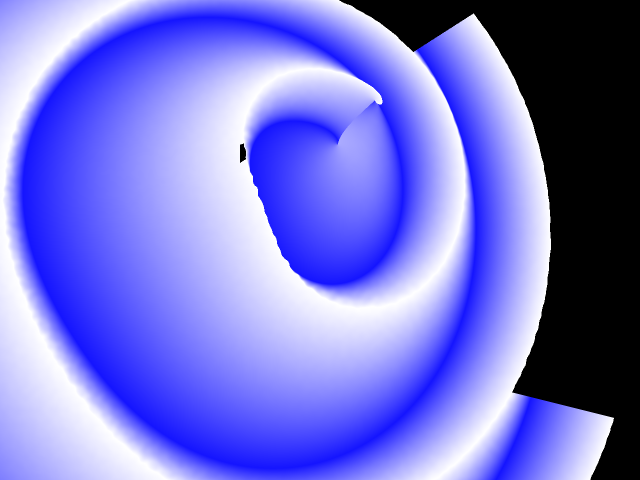
Reproduce this background procedurally as a Shadertoy shader.

```glsl
vec2 gradientAt(vec2 cell) {
    float angle = 6.2832 * fract(sin(dot(cell, vec2(127.1, 311.7))) * 43758.5);
    return vec2(cos(angle), sin(angle));
}

float gradientNoise(vec2 p) {
    vec2 i = floor(p), f = fract(p), u = f * f * (3.0 - 2.0 * f);
    vec2 e = vec2(1, 0);
    return mix(mix(dot(gradientAt(i), f), dot(gradientAt(i + e), f - e), u.x),
               mix(dot(gradientAt(i + e.yx), f - e.yx), dot(gradientAt(i + e.xx), f - e.xx), u.x), u.y);
}

// Finds the drifting, growing loop through p; returns its turn and its angle in turns
vec2 spiralCoords(vec2 p, vec2 start, vec2 drift, float bend, float radius, float growth) {
    float turn = 0.0;
    vec2 d = vec2(0);
    for (int i = 0; i < 36; i++) {
        d = p - start - drift * turn - vec2(0, bend * turn * turn);
        float len = max(length(d), 1e-4);
        vec2 dir = d / len;
        // Tilted oval bulge
        float bulge = -2.0 * dir.x * dir.y * (0.035 - 0.016 * (dir.x + dir.y));
        bulge *= smoothstep(0.0, 0.2, len);
        turn = mix(turn, (len - bulge - radius) / growth, 0.8);
    }
    return vec2(turn, atan(d.y, d.x) / 6.2832);
}

vec3 shell(vec2 p) {
    vec2 ridge = spiralCoords(p, vec2(0.774, 0.783), vec2(-0.161, -0.174), 0.021, 0.015, 0.340);
    vec2 valley = spiralCoords(p, vec2(0.562, 0.622), vec2(-0.160, -0.087), 0.0, 0.277, 0.3125);
    valley.y -= round(valley.y - ridge.y);

    // Whole numbers mark the crests and the troughs, with slightly ragged crests
    float crest = ridge.x - ridge.y + 0.012 * gradientNoise(p * 65.0);
    float trough = valley.x - valley.y;
    float winding = floor(crest);

    // White at a crest, blue at a trough
    float fromCrest = crest - winding;
    float fromTrough = trough - winding;
    float white = fromTrough < 0.0
        ? -fromTrough / (fromCrest - fromTrough)
        : fromTrough / (fromTrough + 1.0 - fromCrest);

    // Empty space past the cut ends of the outer bands
    bool pastUpperCut = winding >= 1.0 && p.y - 0.905 > 0.64 * (p.x - 0.882);
    bool pastLowerCut = winding >= 2.0 && p.y - 0.175 > -0.25 * (p.x - 1.097);
    if (p.x > 0.5 && (pastUpperCut || pastLowerCut || winding >= 3.0)) return vec3(0);

    return mix(vec3(0.08, 0.08, 1.0), vec3(1), clamp(white, 0.0, 1.0));
}

void mainImage(out vec4 fragColor, in vec2 fragCoord) {
    // Four samples smooth the edges
    vec3 color = vec3(0);
    for (int i = 0; i < 4; i++) {
        vec2 offset = vec2(i % 2, i / 2) * 0.5 - 0.25;
        color += shell((fragCoord + offset) / iResolution.y);
    }
    fragColor = vec4(color / 4.0, 1.0);
}
```
